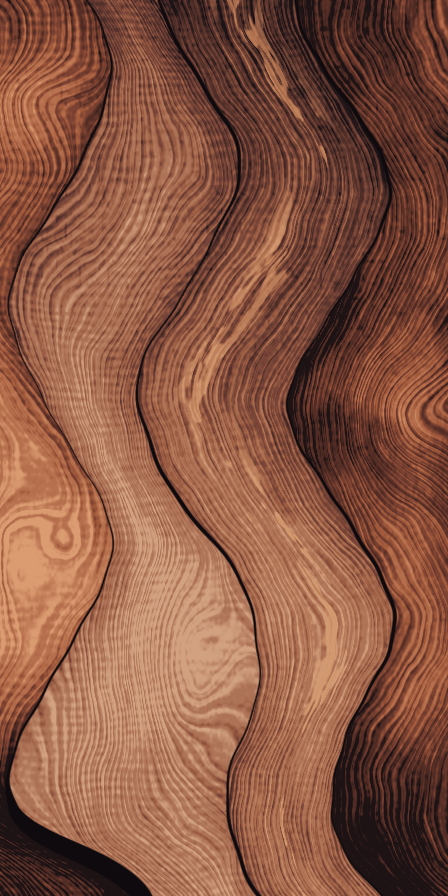
Reproduce this texture procedurally as a Shadertoy shader.

```glsl
#define RINGS 24.0
#define RING_CONTRAST 0.23
#define FIBRE_CONTRAST 0.22
#define CLOUD_CONTRAST 0.13
#define SEAM_WIDTH 0.0036
#define EDGE_SHADE 0.20
#define STREAK_GAIN 0.34
// Per-plank values, left to right
#define TOP_TONE vec4(0.36, 0.46, 0.23, 0.24)
#define LOW_TONE vec4(0.72, 0.80, 0.62, 0.34)
#define FIGURE vec4(5.0, 8.0, 3.2, 6.0)
#define WARMTH vec4(0.8, 0.0, 0.1, 0.8)

float hash(vec2 p) {
    p = fract(p * vec2(0.1031, 0.1137));
    p += dot(p, p.yx + 33.33);
    return fract((p.x + p.y) * p.x * 7.13);
}

float noise(vec2 p) {
    vec2 i = floor(p), f = fract(p);
    f = f * f * (3.0 - 2.0 * f);
    return mix(mix(hash(i), hash(i + vec2(1, 0)), f.x),
               mix(hash(i + vec2(0, 1)), hash(i + vec2(1, 1)), f.x), f.y);
}

// Layered, rotated sines, about -1 to 1
float waves(vec2 p) {
    float sum = 0.0, amp = 0.5;
    for (int i = 0; i < 5; i++) {
        p = mat2(0.8, 0.6, -0.6, 0.8) * p * 1.6 + 1.3;
        sum += amp * sin(p.x + 1.4 * sin(p.y));
        amp *= 0.52;
    }
    return sum;
}

// Horizontal positions of the three seams at depth v below the top
vec3 seams(float v) {
    vec3 swing = vec3(0.11, 0.10, 0.10) * cos(vec3(6.0, 6.28, 6.9) * (v - vec3(0.17, 0.40, 0.45)));
    vec3 bend = vec3(0.0, 0.17, 0.10) * (v - 1.0) * (v - 1.0);
    vec3 s = vec3(0.135, 0.335, 0.72) + vec3(0.0, 0.08, 0.03) * v + swing + bend;
    s.x += 0.18 * smoothstep(1.8, 2.0, v);
    s.y -= 0.07 * (1.0 - smoothstep(0.0, 0.35, v));
    s.z -= 0.06 * (1.0 - smoothstep(0.0, 0.3, v));
    return s + 0.006 * sin(v * vec3(17.0, 21.0, 19.0)) + 0.002 * sin(v * vec3(53.0, 47.0, 61.0));
}

// Soft elliptical bump
float knot(vec2 p, vec2 centre, vec2 size) {
    vec2 d = (p - centre) / size;
    return exp(-dot(d, d));
}

// Asymmetric growth ring: slow rise, quick fall
float ring(float f) {
    float r = fract(f);
    return smoothstep(0.0, 0.65, r) * (1.0 - smoothstep(0.72, 1.0, r)) - 0.45;
}

vec3 woodColour(float tone) {
    vec3 shadow = vec3(0.11, 0.075, 0.09), umber = vec3(0.31, 0.18, 0.16);
    vec3 brown = vec3(0.47, 0.27, 0.22), russet = vec3(0.60, 0.36, 0.26);
    vec3 tan_ = vec3(0.68, 0.45, 0.34), cream = vec3(0.82, 0.63, 0.50);
    vec3 c = mix(shadow, umber, smoothstep(0.0, 0.2, tone));
    c = mix(c, brown, smoothstep(0.2, 0.4, tone));
    c = mix(c, russet, smoothstep(0.4, 0.52, tone));
    c = mix(c, tan_, smoothstep(0.52, 0.66, tone));
    return mix(c, cream, smoothstep(0.68, 0.98, tone));
}

void mainImage(out vec4 fragColor, in vec2 fragCoord) {
    float px = 1.0 / iResolution.x;
    vec2 p = vec2(fragCoord.x * px, 2.0 - 2.0 * fragCoord.y / iResolution.y);
    float v = p.y;

    // Find the plank and the position t across it
    vec3 s = seams(v);
    vec3 slope = (seams(v + 0.005) - s) / 0.005;
    vec3 gap = abs(p.x - s) / sqrt(1.0 + slope * slope);
    int plank = int(dot(step(s, vec3(p.x)), vec3(1.0)));
    vec4 left = vec4(s.x - 0.38, s), right = vec4(s, s.z + 0.4);
    float t = (p.x - left[plank]) / (right[plank] - left[plank]);
    float id = float(plank);
    float isLeft = float(plank == 0), isThird = float(plank == 2), isLast = float(plank == 3);

    // Ring field: lines along the plank, bent into figures and knots
    float eyes = isLeft * (knot(p, vec2(0.06, 0.23), vec2(0.13, 0.11))
                         + knot(p, vec2(0.0, 1.22), vec2(0.13, 0.16)))
               + isLast * knot(p, vec2(0.9, 0.93), vec2(0.12, 0.13));
    float cathedral = float(plank == 1) * knot(p, vec2(0.39, 1.5), vec2(0.13, 0.26));
    float field = t * RINGS + FIGURE[plank] * waves(p * vec2(2.6, 1.9) + id * 4.7)
                + 9.0 * eyes + 13.0 * cathedral;
    field += 0.5 * waves(p * 13.0 + id);
    field += 0.9 * noise(vec2(field * 0.6, v * 4.0));
    float spread = fwidth(field);

    // Overall light and dark of each plank
    float tone = mix(TOP_TONE[plank], LOW_TONE[plank], smoothstep(0.15, 1.25, v));
    tone += CLOUD_CONTRAST * waves(vec2(t * 3.0, v * 2.8) + id * 3.1);
    tone += 0.16 * eyes;
    tone -= isLeft * 0.62 * smoothstep(1.4, 1.85, v);
    tone -= isLast * 0.24 * smoothstep(1.4, 1.9, v);
    tone += isLast * 0.22 * knot(p, vec2(0.93, 1.2), vec2(0.08, 0.4));

    // Burnt ripples that follow the grain of the last plank
    float stain = smoothstep(-0.1, 0.5, waves(vec2(p.x * 7.0, v * 8.0) + 2.0));
    stain *= 0.4 + 0.6 * smoothstep(-0.2, 0.2, ring(field * 0.5));
    tone -= isLast * stain * 0.3 * (0.25 + knot(p, vec2(0.83, 0.8), vec2(0.3, 0.28)));

    // Growth rings, fibres and short cross ticks
    float depth = 0.4 + 1.1 * noise(vec2(field * 0.45, v * 6.0));
    tone += RING_CONTRAST * depth * ring(field) * (1.0 - smoothstep(0.4, 0.9, spread));
    tone += 0.09 * ring(field * 2.3 + 0.4) * (1.0 - smoothstep(0.18, 0.45, spread));
    tone += eyes * 0.22 * ring(field * 0.5);
    tone += FIBRE_CONTRAST * (noise(vec2(field * 2.6, v * 16.0)) - 0.5)
          * (1.0 - smoothstep(0.3, 0.8, spread));
    float ticks = sin(v * 300.0 + 14.0 * waves(p * 3.0)) * noise(p * vec2(35.0, 25.0));
    tone += 0.065 * ticks * (1.0 - smoothstep(1.5, 2.5, id));
    tone += 0.13 * (noise(p * vec2(170.0, 120.0)) - 0.5);

    // Dark pores, mostly in the upper wood
    float pores = smoothstep(0.8, 0.92, noise(p * vec2(95.0, 60.0) + 11.0));
    tone -= 0.1 * pores * (1.0 - 0.6 * smoothstep(0.5, 1.2, v));

    // Pale torn streaks and hairlines along the middle of the third plank
    float centre = 0.5 + 0.1 * sin(v * 5.0 + 0.8);
    float core = exp(-38.0 * (t - centre) * (t - centre));
    float torn = noise(vec2(field * 1.7, v * 24.0)) - 0.5;
    float streak = noise(vec2(t * 15.0 + 1.5 * sin(v * 7.0), v * 6.0) + 7.0) + 0.6 * torn
                 + 0.2 * (noise(p * vec2(90.0, 60.0)) - 0.5);
    streak = smoothstep(0.66, 0.84, streak) * core;
    float hairline = smoothstep(0.3, 0.5, ring(field * 0.5 + 0.2)) * exp(-7.0 * (t - 0.5) * (t - 0.5));
    streak = max(streak, 0.45 * hairline * noise(vec2(field * 0.3, v * 7.0)));
    tone += STREAK_GAIN * streak * (isThird + 0.4 * isLast);

    // Rounded edges, then colour
    float nearest = min(gap.x, min(gap.y, gap.z));
    tone -= EDGE_SHADE * exp(-nearest * 26.0);
    vec3 colour = woodColour(clamp(tone, 0.0, 1.0));
    colour *= mix(vec3(1.0), vec3(1.06, 0.96, 0.86), WARMTH[plank]);
    colour = mix(colour, vec3(0.82, 0.57, 0.38), 0.5 * streak * isThird);

    // Dark seams, widening at the lower left
    vec3 width = SEAM_WIDTH * vec3(0.6, 1.0, 1.0) * (0.85 + 0.4 * sin(v * vec3(5.0, 7.0, 6.0)));
    width.x += 0.02 * smoothstep(1.7, 1.92, v);
    vec3 cut = 1.0 - smoothstep(width - px, width + px, gap);
    float crack = max(cut.x, max(cut.y, cut.z));
    fragColor = vec4(mix(colour, vec3(0.055, 0.04, 0.05), crack), 1.0);
}
```
